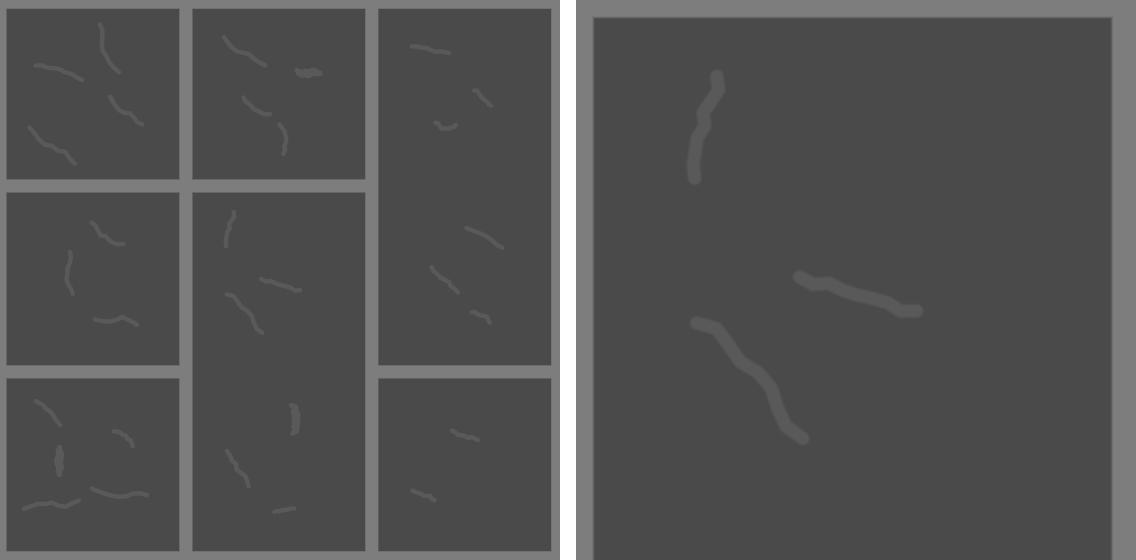
Left: the whole. Right: its middle third, enlarged.
A three.js fragment shader for this texture:

```glsl
varying vec2 vUv;

const float PITCH = 0.332;
const float GRID_LIFT = 0.0039;
const float JOINT_HALF = 0.0117;
const float CRACK_HALF = 0.0039;
const float SOFT = 0.0012;
const int MAX_CRACKS = 5;
const int CRACK_STEPS = 8;

const vec3 STONE = vec3(0.29);
const vec3 GROUT = vec3(0.49);
const vec3 CRACK = vec3(0.35);

float hash(vec2 p) {
  vec3 q = fract(p.xyx * 0.1031);
  q += dot(q, q.yzx + 33.33);
  return fract((q.x + q.y) * q.z);
}

float segmentDistance(vec2 p, vec2 a, vec2 b) {
  vec2 ab = b - a;
  return length(p - a - ab * clamp(dot(p - a, ab) / dot(ab, ab), 0.0, 1.0));
}

// Column c drops horizontal joint c, merging two cells into a tall tile
float keptJoint(float d, float joint, float column) {
  bool merged = column > 0.5 && abs(joint - column) < 0.5;
  return merged ? 1.0 : d;
}

float jointDistance(vec2 cell, vec2 f) {
  float across = min(f.x, 1.0 - f.x);
  float below = keptJoint(f.y, cell.y, cell.x);
  float above = keptJoint(1.0 - f.y, cell.y + 1.0, cell.x);
  return min(across, min(below, above)) * PITCH;
}

// Cracks per cell, rows counted upward
float crackCount(vec2 cell) {
  vec3 rows = cell.x < 0.5 ? vec3(5.0, 3.0, 4.0)
            : cell.x < 1.5 ? vec3(3.0, 3.0, 4.0)
            : vec3(2.0, 3.0, 3.0);
  return cell.y < 0.5 ? rows.x : cell.y < 1.5 ? rows.y : rows.z;
}

// Wandering line with a gentle curl; a few swell in the middle
float crackDistance(vec2 p, vec2 center, float angle, float len, vec2 seed) {
  float curl = (hash(seed + 3.1) - 0.5) * 0.36;
  float swell = step(0.93, hash(seed + 5.7)) * CRACK_HALF;
  float stride = len / float(CRACK_STEPS);
  float heading = angle - curl * float(CRACK_STEPS) * 0.5;
  vec2 a = center - 0.5 * len * vec2(cos(angle), sin(angle));
  float d = 1.0;
  for (int i = 0; i < CRACK_STEPS; i++) {
    float t = (float(i) + 0.5) / float(CRACK_STEPS);
    float jitter = (hash(seed + vec2(float(i) * 1.7, 9.3)) - 0.5) * 1.1;
    vec2 b = a + stride * vec2(cos(heading + jitter), sin(heading + jitter));
    d = min(d, segmentDistance(p, a, b) - swell * 4.0 * t * (1.0 - t));
    heading += curl;
    a = b;
  }
  return d;
}

// Cracks stacked in height and alternating in side within one cell
float cellCracks(vec2 cell, vec2 f) {
  float count = crackCount(cell);
  float d = 1.0;
  for (int i = 0; i < MAX_CRACKS; i++) {
    float k = float(i);
    if (k >= count) break;
    vec2 seed = cell * 17.0 + vec2(k * 5.3, k * 2.9) + 4.0;
    float side = mod(k + cell.x + cell.y, 2.0) * 2.0 - 1.0;
    float x = 0.46 + side * mix(0.04, 0.24, hash(seed));
    float y = mix(0.18, 0.84, (k + 0.3 + 0.4 * hash(seed + 1.3)) / count);
    float steep = step(0.7, hash(seed + 2.2));
    float angle = -0.35 - 1.05 * steep + (hash(seed + 6.4) - 0.5) * 0.9;
    float len = mix(0.035, 0.112, hash(seed + 8.6));
    d = min(d, crackDistance(f * PITCH, vec2(x, y) * PITCH, angle, len, seed));
  }
  return d;
}

float fill(float d) {
  return 1.0 - smoothstep(-SOFT, SOFT, d);
}

void main() {
  vec2 grid = (vUv - vec2(0.0, GRID_LIFT)) / PITCH;
  vec2 cell = floor(grid);
  vec2 f = fract(grid);

  // Worn stone, then joints and the top border over it
  float cracks = fill(cellCracks(cell, f) - CRACK_HALF);
  float joint = min(jointDistance(cell, f), 1.0 - vUv.y - GRID_LIFT);
  vec3 color = mix(STONE, CRACK, cracks);
  color = mix(color, GROUT, fill(joint - JOINT_HALF));
  gl_FragColor = vec4(color, 1.0);
}
```
